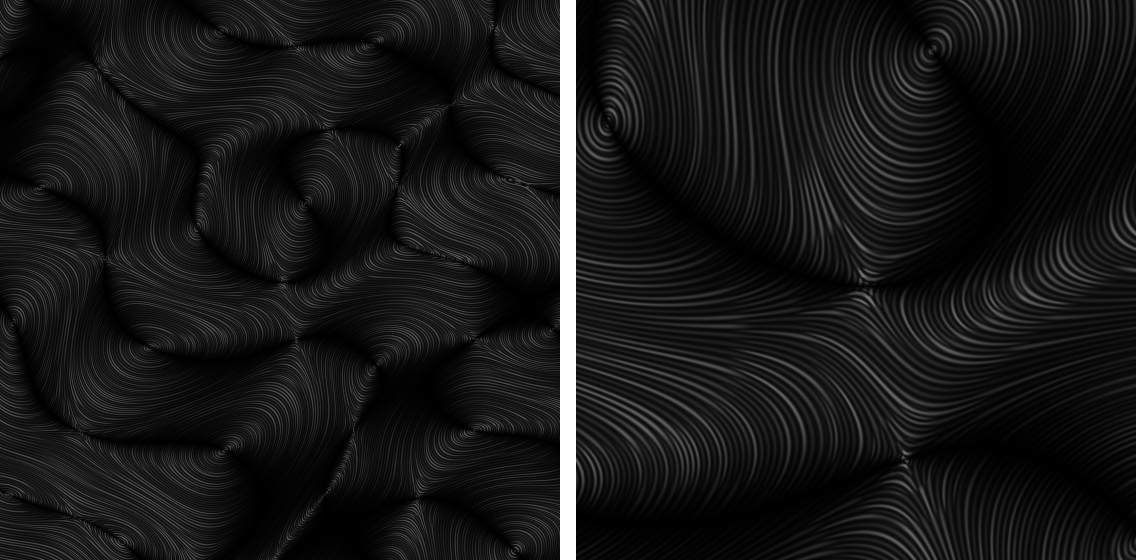
Left: the whole. Right: its middle third, enlarged.
Write a Shadertoy shader that draws this pattern.

```glsl
// Fine pale streamlines of a swirling flow on black, with dark seams through its vortices and saddles.

const float PI = 3.14159265;
const int WAVE_COUNT = 14;
const float MIN_WAVELENGTH = 0.25;   // in canvas heights
const float MAX_WAVELENGTH = 0.46;
const float LINE_DENSITY = 245.0;    // lines per canvas height
const float STRAND_RATE = 3.5;       // fades of one line per canvas height
const vec2 LIGHT = vec2(0.7071, 0.7071);
const vec3 GAP_COLOR = vec3(0.048);
const vec3 LINE_COLOR = vec3(0.3);

float hash(float n, float seed) {
    return fract(sin(n * 12.9898 + seed * 78.233) * 43758.5453);
}

vec2 unitVector(float angle) {
    return vec2(cos(angle), sin(angle));
}

// Stream function from random plane waves: x = value, yz = gradient
vec3 streamFunction(vec2 p) {
    vec3 flow = vec3(0.0);
    for (int i = 0; i < WAVE_COUNT; i++) {
        float id = float(i);
        float angle = PI * (id + hash(id, 4.0)) / float(WAVE_COUNT);
        float wavelength = mix(MIN_WAVELENGTH, MAX_WAVELENGTH, hash(id, 5.0));
        float frequency = 2.0 * PI / wavelength;
        vec2 direction = unitVector(angle);
        float phase = frequency * dot(direction, p) + 2.0 * PI * hash(id, 6.0);
        flow += vec3(sin(phase) / frequency, direction * cos(phase));
    }
    return flow;
}

// One line at each whole number, with its own strength that fades along it
float lineSet(float x, float seed, vec2 p) {
    float id = floor(x + 0.5);
    float profile = pow(0.5 + 0.5 * cos(2.0 * PI * x), 1.4);
    vec2 drift = unitVector(2.0 * PI * hash(id, seed)) * STRAND_RATE;
    float fade = 0.5 + 0.5 * sin(2.0 * PI * (hash(id, seed + 0.5) + dot(p, drift)));
    return profile * (0.35 + 0.8 * fade * fade);
}

// Level lines with even spacing: blends two octaves chosen by the slope
float streamlines(float value, float slope, float density, vec2 p) {
    float level = log2(density / max(slope, 0.06));
    float octave = floor(level);
    float coarse = lineSet(value * exp2(octave), octave, p);
    float fine = lineSet(value * exp2(octave + 1.0), octave + 1.0, p);
    return mix(coarse, fine, smoothstep(0.3, 0.7, level - octave));
}

// Darkens the flow where its gradient is square to the light
float seamShade(vec2 gradient, float slope, vec2 light) {
    float facing = abs(dot(gradient, light)) / max(slope, 0.001);
    return pow(facing, 1.15);
}

vec3 flowColor(vec2 p) {
    vec3 flow = streamFunction(p);
    float slope = length(flow.yz);
    float line = streamlines(flow.x, slope, LINE_DENSITY, p);
    float coreGlow = 1.0 + 0.3 * exp(-2.0 * slope * slope);
    vec3 color = GAP_COLOR + LINE_COLOR * line * coreGlow;
    return color * seamShade(flow.yz, slope, LIGHT);
}

void mainImage(out vec4 fragColor, in vec2 fragCoord) {
    // Average four samples per pixel to smooth the lines
    vec3 color = vec3(0.0);
    for (int i = 0; i < 4; i++) {
        vec2 offset = vec2(float(i % 2), float(i / 2)) * 0.5 - 0.25;
        color += flowColor((fragCoord + offset) / iResolution.y);
    }
    fragColor = vec4(color * 0.25, 1.0);
}
```
